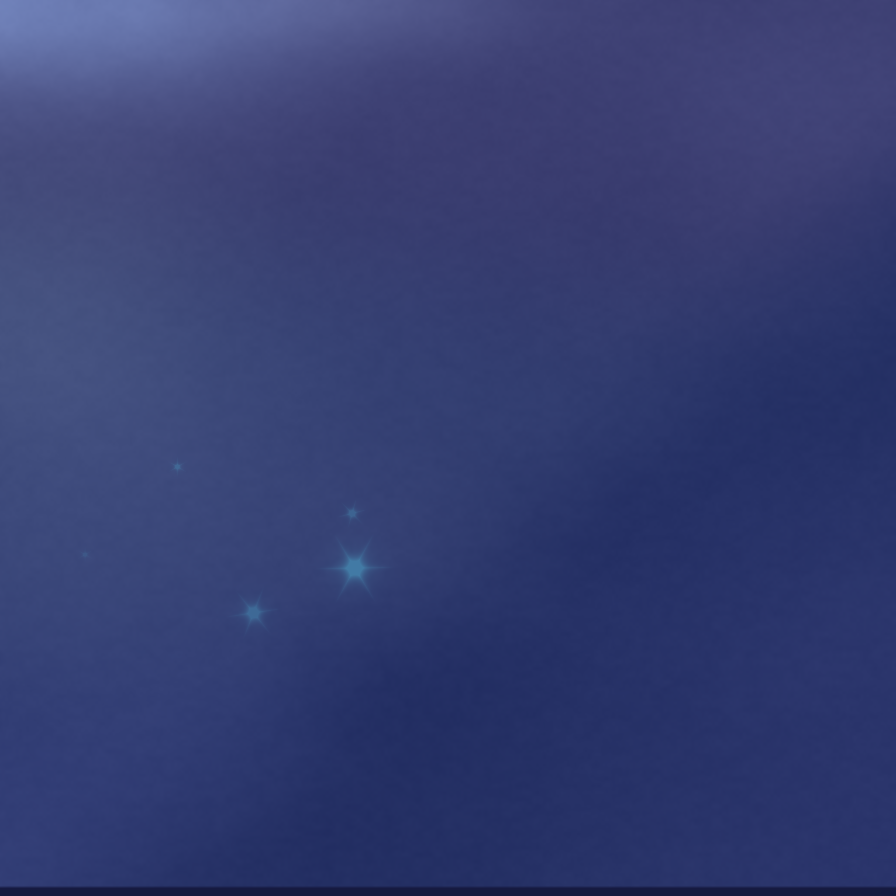
Write a WebGL 1 fragment shader that draws this background.

```glsl
precision highp float;
// Draws a dusky indigo night sky with soft haze and a few faint teal stars.
uniform vec2 u_resolution;

float hash(vec2 p) {
  vec3 q = fract(vec3(p.xyx) * 0.1031);
  q += dot(q, q.yzx + 33.33);
  return fract((q.x + q.y) * q.z);
}

float noise(vec2 p) {
  vec2 cell = floor(p), f = fract(p);
  f = f * f * (3.0 - 2.0 * f);
  return mix(mix(hash(cell), hash(cell + vec2(1.0, 0.0)), f.x),
             mix(hash(cell + vec2(0.0, 1.0)), hash(cell + 1.0), f.x), f.y);
}

float fbm(vec2 p) {
  float sum = 0.0, amplitude = 0.5;
  for (int i = 0; i < 5; i++) {
    sum += amplitude * noise(p);
    p = mat2(1.6, 1.2, -1.2, 1.6) * p + 7.3;
    amplitude *= 0.5;
  }
  return sum;
}

// Soft elliptical falloff, 1 at the centre.
float glow(vec2 p, vec2 centre, vec2 radius) {
  vec2 d = (p - centre) / radius;
  return exp(-dot(d, d));
}

// Six tapered rays on three axes around a small core.
float star(vec2 p, vec2 centre, float size, float tilt) {
  vec2 d = (p - centre) / size;
  float light = 0.7 * exp(-dot(d, d) * 16.0) + 0.16 * exp(-dot(d, d) * 2.5);
  for (int i = 0; i < 3; i++) {
    float angle = tilt + float(i) * 1.0472;
    vec2 axis = vec2(cos(angle), sin(angle));
    float along = abs(dot(d, axis));
    float across = abs(d.x * axis.y - d.y * axis.x);
    float taper = max(1.0 - along, 0.0);
    light += 0.6 * taper * exp(-across / (0.015 + 0.07 * taper));
  }
  return min(light, 1.0);
}

void main() {
  vec2 p = gl_FragCoord.xy / u_resolution;
  float cloud = fbm(p * vec2(3.0, 4.0) + 2.0) - 0.48;

  // Lower sky, lighter toward the right edge
  vec3 sky = mix(vec3(0.135, 0.18, 0.385), vec3(0.165, 0.205, 0.42),
                 smoothstep(0.45, 1.0, p.x) * smoothstep(0.6, 0.25, p.y));

  // Upper sky beyond a diagonal edge: slate below, violet above
  vec3 upper = mix(vec3(0.195, 0.24, 0.44), vec3(0.23, 0.24, 0.44),
                   smoothstep(0.55, 0.85, p.y + 0.15 * (p.x - 0.5)));
  upper = mix(upper, vec3(0.19, 0.235, 0.455), smoothstep(0.4, 0.1, p.y));
  float diagonal = p.y - 0.85 * p.x + 0.09 + 0.12 * cloud;
  sky = mix(sky, upper, smoothstep(-0.13, 0.16, diagonal));

  // Pale haze along the left side and upper right
  sky += vec3(0.075, 0.08, 0.06) * glow(p, vec2(0.0, 0.67), vec2(0.3, 0.19));
  sky += vec3(0.03, 0.035, 0.035) * glow(p, vec2(0.08, 0.4), vec2(0.25, 0.2));
  sky += vec3(0.02, 0.02, 0.025) * glow(p, vec2(0.9, 0.9), vec2(0.2, 0.1));

  // Bright corner light with a streaky lower rim
  float streak = 0.85 + 0.7 * cloud;
  sky += vec3(0.2, 0.26, 0.28) * streak * glow(p, vec2(0.03, 1.0), vec2(0.27, 0.115));
  sky += vec3(0.07, 0.08, 0.08) * streak * glow(p, vec2(0.42, 1.0), vec2(0.2, 0.06));

  // Gentle mottling and brushed grain
  sky += 0.035 * cloud;
  sky += 0.01 * (noise(p * vec2(90.0, 130.0)) - 0.5);
  sky += 0.006 * (noise(p * 260.0) - 0.5);

  // Teal star cluster
  float sparkle = 0.85 * star(p, vec2(0.396, 0.366), 0.045, 0.02);
  sparkle += 0.5 * star(p, vec2(0.393, 0.427), 0.018, 0.25);
  sparkle += 0.6 * star(p, vec2(0.283, 0.316), 0.032, 0.15);
  sparkle += 0.5 * star(p, vec2(0.198, 0.479), 0.012, 0.52);
  sparkle += 0.25 * star(p, vec2(0.095, 0.381), 0.01, 0.52);
  sky = mix(sky, vec3(0.27, 0.52, 0.68), min(sparkle, 1.0));

  // Dark strip along the bottom
  sky = mix(vec3(0.085, 0.1, 0.25), sky, smoothstep(0.008, 0.012, p.y));
  gl_FragColor = vec4(sky, 1.0);
}
```
